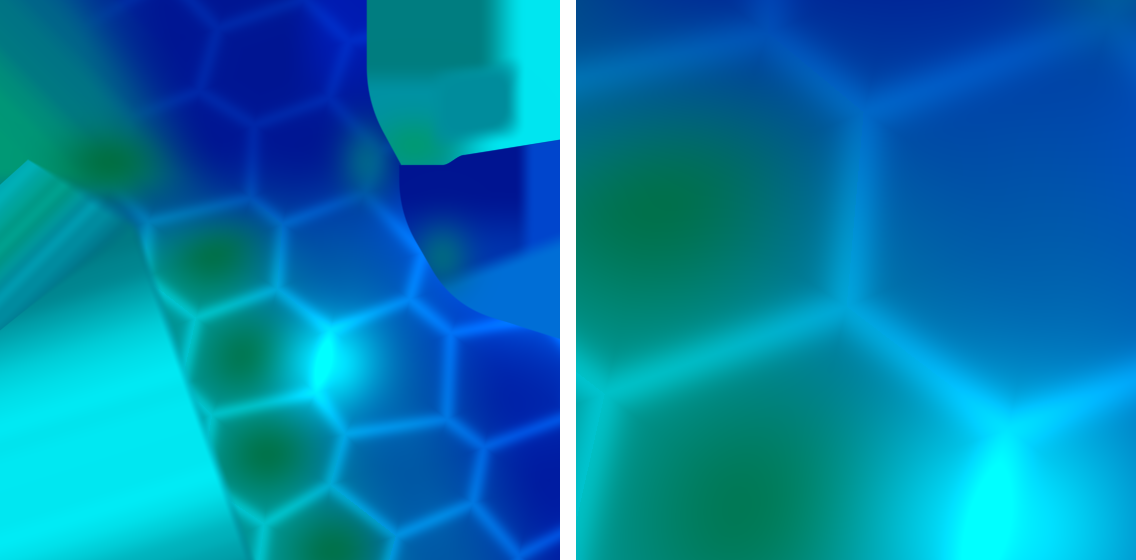
Left: the whole. Right: its middle third, enlarged.
Give the GLSL for this background, as a WebGL 2 fragment shader.

```glsl
#version 300 es
precision highp float;
uniform vec2 u_resolution;
out vec4 fragColor;

#define CELL vec2(0.215, 0.19)
#define JITTER 0.26
#define GLOW_WIDTH 0.075
#define GLOW_GAIN 0.75
#define STREAK_GAIN 0.06
#define BAND_START 0.42
#define CYAN vec3(0.0, 0.90, 0.94)
#define TEAL vec3(0.0, 0.50, 0.54)
#define GREEN vec3(0.0, 0.60, 0.46)
#define MOSS vec3(0.0, 0.43, 0.24)
#define AZURE vec3(0.0, 0.38, 0.82)
#define NAVY vec3(0.0, 0.08, 0.57)

float hash(vec2 p) {
  vec3 q = fract(vec3(p.xyx) * 0.1031);
  q += dot(q, q.yzx + 33.33);
  return fract((q.x + q.y) * q.z);
}

float streaks(float t) {
  float i = floor(t);
  return mix(hash(vec2(i, 7.0)), hash(vec2(i + 1.0, 7.0)), smoothstep(0.0, 1.0, t - i)) - 0.5;
}

float blob(vec2 p, vec2 center, vec2 radius) {
  vec2 d = (p - center) / radius;
  return exp(-dot(d, d));
}

float smoothMax(float a, float b, float k) {
  float h = max(k - abs(a - b), 0.0) / k;
  return max(a, b) + 0.25 * h * h * k;
}

// Staggered cells: x = distance to nearest edge, y = distance to seed, z = seed column
vec3 cells(vec2 q) {
  vec2 base = floor(q), nearest = vec2(0.0);
  float first = 9.0, column = 0.0, edge = 9.0;
  for (int pass = 0; pass < 2; pass++)
    for (int i = -1; i <= 1; i++)
      for (int j = -2; j <= 2; j++) {
        vec2 id = base + vec2(i, j);
        vec2 seed = id + 0.5 + vec2(0.0, 0.5 * mod(id.x + 1.0, 2.0));
        seed += JITTER * (vec2(hash(id + 41.0), hash(id + 83.0)) - 0.5);
        vec2 r = seed - q, gap = r - nearest;
        if (pass == 0 && dot(r, r) < first) {
          first = dot(r, r);
          nearest = r;
          column = id.x;
        }
        if (pass == 1 && dot(gap, gap) > 1e-4)
          edge = min(edge, dot(0.5 * (r + nearest), normalize(gap)));
      }
  return vec3(edge, sqrt(first), column);
}

// Cellular band with glowing seams
vec3 bandColor(vec2 p, vec2 q) {
  vec3 c = cells(q / CELL);
  vec3 col = mix(vec3(0.0, 0.56, 0.56), vec3(0.0, 0.34, 0.64), smoothstep(0.48, 0.74, q.x));
  col = mix(col, vec3(0.0, 0.10, 0.62), smoothstep(0.74, 0.97, q.x));
  col = mix(col, NAVY, smoothstep(0.48, 0.76, p.y));
  col += vec3(0.0, 0.02, 0.12) * smoothstep(0.50, 0.60, p.x) * smoothstep(0.75, 0.95, p.y);
  float mossy = step(1.5, c.z) * step(c.z, 2.5) * smoothstep(0.50, 0.38, q.y);
  col = mix(col, MOSS, 0.85 * mossy * exp(-7.0 * c.y * c.y));
  col = mix(col, CYAN + vec3(0.0, 0.0, 0.06), blob(p, vec2(0.59, 0.35), vec2(0.09, 0.085)));
  float gain = GLOW_GAIN * mix(1.0, 0.35, smoothstep(0.45, 0.75, p.y));
  float seam = exp(-c.x * c.x / (GLOW_WIDTH * GLOW_WIDTH)) + 0.35 * exp(-c.x * 6.0);
  return col + gain * seam * vec3(0.0, 0.20, 0.24);
}

// Streaked fields on the left
vec3 upperLeft(vec2 p) {
  float s = p.x + p.y + 0.04 * streaks((p.x + p.y) * 40.0);
  vec3 col = mix(GREEN, vec3(0.0, 0.45, 0.52), smoothstep(0.76, 1.0, s));
  return mix(col, vec3(0.0, 0.20, 0.60), smoothstep(0.98, 1.28, s));
}

vec3 wedge(vec2 p) {
  float w = p.y - p.x;
  vec3 col = mix(vec3(0.0, 0.44, 0.52), vec3(0.0, 0.58, 0.66), smoothstep(0.36, 0.47, w));
  col = mix(col, vec3(0.0, 0.60, 0.53), smoothstep(0.47, 0.55, w));
  col = mix(col, vec3(0.0, 0.67, 0.70), smoothstep(0.57, 0.66, w));
  return col + STREAK_GAIN * streaks(w * 45.0) * vec3(0.0, 1.0, 1.0);
}

vec3 lowerLeft(vec2 p) {
  float t = p.y - 0.32 * p.x;
  float light = smoothstep(-0.20, 0.03, t) * smoothstep(0.50, 0.24, t);
  return mix(TEAL, CYAN, light) + STREAK_GAIN * streaks(t * 30.0) * vec3(0.0, 1.0, 1.0);
}

// Crisp panels on the right
vec3 upperPanel(vec2 p) {
  vec3 col = mix(vec3(0.0, 0.49, 0.50), CYAN, smoothstep(0.85, 0.94, p.x));
  vec3 low = mix(vec3(0.0, 0.57, 0.64), CYAN, smoothstep(0.77, 0.90, p.x));
  col = mix(col, low, smoothstep(0.89, 0.83, p.y));
  col = mix(col, GREEN, blob(p, vec2(0.74, 0.74), vec2(0.07, 0.05)));
  vec2 d = abs(p - vec2(0.85, 0.815) - vec2(0.0, 0.15 * (p.x - 0.85))) - vec2(0.075, 0.065);
  return mix(col, vec3(0.0, 0.55, 0.61), smoothstep(0.015, -0.025, smoothMax(d.x, d.y, 0.03)));
}

vec3 lowerPanel(vec2 p) {
  vec3 col = mix(NAVY, vec3(0.0, 0.20, 0.68), smoothstep(0.66, 0.54, p.y));
  col = mix(col, vec3(0.0, 0.27, 0.80), smoothstep(0.92, 0.955, p.x));
  float fold = p.y - 0.51 - 0.36 * (p.x - 0.83);
  col = mix(col, AZURE + vec3(0.0, 0.05, 0.02), smoothstep(0.02, -0.02, fold));
  return mix(col, vec3(0.0, 0.42, 0.50), 0.9 * blob(p, vec2(0.79, 0.54), vec2(0.05, 0.06)));
}

void main() {
  vec2 p = gl_FragCoord.xy / u_resolution;
  float px = 1.0 / min(u_resolution.x, u_resolution.y);
  vec2 q = vec2(0.94 * p.x + 0.33 * p.y, 0.94 * p.y - 0.33 * p.x);

  // Panel outlines, negative inside
  float divider = 0.705 + 0.018 * smoothstep(0.79, 0.83, p.x) + 0.16 * max(p.x - 0.83, 0.0);
  float upper = smoothMax(0.655 - p.x, dot(p - vec2(0.665, 0.80), vec2(-0.878, -0.478)), 0.03);
  upper = max(upper, divider - p.y);
  float lower = smoothMax(0.713 - p.x, dot(p - vec2(0.713, 0.62), vec2(-0.865, -0.50)), 0.03);
  lower = smoothMax(lower, dot(p - vec2(0.84, 0.445), vec2(-0.30, -0.954)), 0.05);
  lower = max(lower, p.y - divider);

  // Band, lit beside the panels
  vec3 col = bandColor(p, q);
  col += vec3(0.0, 0.17, 0.20) * exp(-max(lower, 0.0) / 0.07) * smoothstep(0.72, 0.58, p.y);
  col = mix(col, vec3(0.0, 0.43, 0.54), 0.85 * blob(p, vec2(0.655, 0.71), vec2(0.05, 0.07)));

  // Left fields
  float high = smoothstep(0.60, 0.70, p.y);
  col = mix(col, upperLeft(p), high * smoothstep(0.62, 0.42, q.x));
  col = mix(col, MOSS, 0.9 * blob(p, vec2(0.195, 0.71), vec2(0.085, 0.055)));
  float soft = mix(px, 0.02, smoothstep(0.03, 0.20, p.x));
  float west = smoothstep(0.012, -0.012, q.x - BAND_START);
  float ridge = min(0.67 + 0.9 * p.x, 0.745 - 0.6 * p.x);
  col = mix(col, wedge(p), west * smoothstep(soft, -soft, p.y - ridge));
  col = mix(col, lowerLeft(p), west * smoothstep(soft, -soft, p.y - 0.41 - 0.8 * p.x));

  // Right panels
  col = mix(col, upperPanel(p), smoothstep(px, -px, upper));
  col = mix(col, lowerPanel(p), smoothstep(px, -px, lower));
  fragColor = vec4(clamp(col, 0.0, 1.0), 1.0);
}
```
